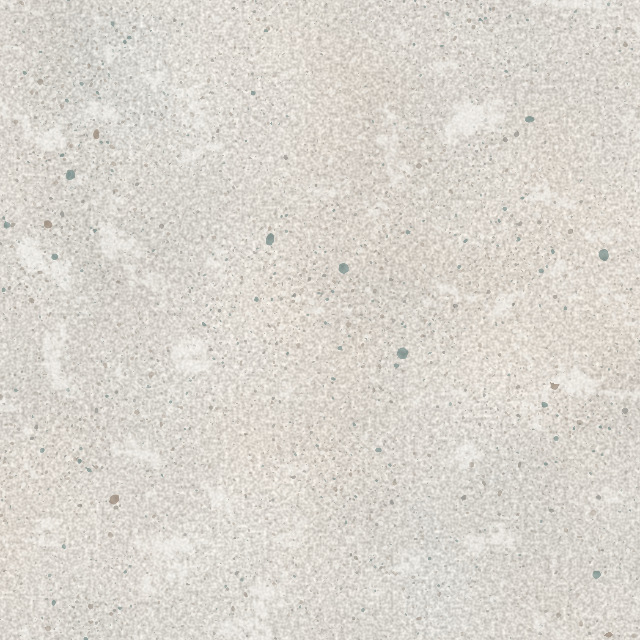
Reproduce this texture procedurally as a Shadertoy shader.

```glsl
// Pale weathered concrete: a sandy ground of fine gradient noise with broad
// warm and cool mottling, ragged chalky patches, and clustered mineral grains
// scattered on jittered cells (brown, grey and a few larger teal chips).

const vec3 CHALK = vec3(0.945, 0.937, 0.918);
const vec3 BROWN = vec3(0.62, 0.56, 0.50);
const vec3 GREY  = vec3(0.56, 0.56, 0.54);
const vec3 TEAL  = vec3(0.50, 0.58, 0.565);
const float TAU = 6.2831853;

vec3 hash3(vec2 cell) {
    vec3 q = fract(cell.xyx * vec3(0.1031, 0.1030, 0.0973));
    q += dot(q, q.yxz + 33.33);
    return fract((q.xxy + q.yzz) * q.zyx);
}

float cornerSlope(vec2 cell, vec2 offset) {
    float angle = TAU * hash3(cell).x;
    return dot(vec2(cos(angle), sin(angle)), offset);
}

// Gradient noise, roughly -1 to 1
float noise(vec2 p) {
    vec2 i = floor(p), f = p - i;
    vec2 u = f * f * f * (f * (f * 6.0 - 15.0) + 10.0);
    vec2 e = vec2(1.0, 0.0);
    float low  = mix(cornerSlope(i, f), cornerSlope(i + e, f - e), u.x);
    float high = mix(cornerSlope(i + e.yx, f - e.yx), cornerSlope(i + 1.0, f - 1.0), u.x);
    return 1.4 * mix(low, high, u.y);
}

float fbm(vec2 p) {
    float sum = 0.0, amp = 0.5;
    for (int k = 0; k < 4; k++) {
        sum += amp * noise(p);
        p = mat2(1.6, 1.2, -1.2, 1.6) * p + 17.3;
        amp *= 0.5;
    }
    return sum;
}

// Scattered oval grains: x = coverage, y = random value of the covering grain
vec2 grains(vec2 p, float cells, float density, vec2 radii, float seed) {
    vec2 q = p * cells, home = floor(q), result = vec2(0.0);
    float soft = 0.0013 * cells;
    for (int y = -1; y <= 1; y++)
    for (int x = -1; x <= 1; x++) {
        vec2 cell = home + vec2(x, y);
        vec3 place = hash3(cell + seed);
        vec3 form = hash3(cell + seed + 71.7);
        vec2 d = q - cell - place.xy;
        float angle = TAU * form.x, c = cos(angle), s = sin(angle);
        d = mat2(c, s, -s, c) * d * vec2(1.0, 1.0 + 0.7 * form.y);
        float radius = mix(radii.x, radii.y, form.z * form.z);
        float cover = 1.0 - smoothstep(-0.5 * soft, 0.5 * soft, length(d) - radius);
        cover *= step(place.z, density);
        if (cover > result.x) result = vec2(cover, fract(form.y * 7.0 + form.x));
    }
    return result;
}

// Chalky patches with crumbled edges, stretched along a drifting direction
float chalkMask(vec2 p, float crumble) {
    vec2 warp = vec2(noise(p * 5.0 + 3.1), noise(p * 5.0 + 47.9));
    vec2 q = mat2(0.9, 0.35, -0.35, 0.9) * (p + 0.035 * warp);
    float body = fbm(q * vec2(11.0, 15.0) + 8.4) + 0.3 * fbm(p * 3.0 + 61.0);
    return smoothstep(0.17, 0.42, body + 0.2 * crumble);
}

vec3 mineral(float pick, float tealShare) {
    vec3 stone = mix(BROWN, GREY, smoothstep(0.3, 0.8, pick));
    return mix(stone, TEAL, step(1.0 - tealShare, pick));
}

void mainImage(out vec4 fragColor, in vec2 fragCoord) {
    vec2 p = fragCoord / iResolution.y;

    // Broad mottling and where the grains gather
    float mottle = fbm(p * 4.0 + 21.0);
    float centre = 1.0 - smoothstep(0.1, 0.6, length(p - vec2(0.55, 0.56)));
    float warmth = clamp(0.4 + 0.35 * centre + 1.2 * fbm(p * 2.5 + 90.0), 0.0, 1.0);
    float cluster = smoothstep(-0.1, 0.38, fbm(p * 4.5 + 33.0) + 0.12 * centre);

    // Sandy ground
    float coarse = noise(p * 115.0 + 5.0);
    float fine = noise(p * 233.0 + 11.0);
    float light = 0.84 + 0.06 * mottle + 0.075 * coarse + 0.1 * fine;
    vec3 tint = mix(vec3(0.010, 0.002, -0.020), vec3(0.027, 0.0, -0.036), warmth);
    vec3 color = vec3(light) + tint;

    // Chalk keeps a little of the sand's roughness
    float chalk = chalkMask(p, noise(p * 85.0 + 2.0));
    color = mix(color, CHALK + 0.035 * fine, 0.75 * chalk);
    vec2 flecks = grains(p, 95.0, 0.12 + 0.1 * cluster, vec2(0.12, 0.42), 310.0);
    color = mix(color, CHALK, 0.65 * flecks.x);

    // Mineral grains from dust to chips, with uneven outlines
    vec2 ragged = p + 0.0012 * vec2(noise(p * 140.0), noise(p * 140.0 + 30.0));
    vec2 dust = grains(ragged, 130.0, 0.18 + 0.28 * cluster, vec2(0.13, 0.36), 20.0);
    vec2 grit = grains(ragged, 62.0, 0.05 + 0.32 * cluster, vec2(0.10, 0.30), 140.0);
    vec2 chips = grains(ragged, 23.0, 0.01 + 0.09 * cluster, vec2(0.08, 0.22), 230.0);
    float bare = 1.0 - 0.6 * chalk;
    color = mix(color, mineral(dust.y, 0.1), dust.x * bare * (0.25 + 0.4 * dust.y));
    color = mix(color, mineral(grit.y, 0.2), grit.x * bare * (0.35 + 0.45 * grit.y));
    color = mix(color, mineral(chips.y, 0.65) + 0.07 * coarse, 0.8 * chips.x);

    fragColor = vec4(clamp(color, 0.0, 0.97), 1.0);
}
```
